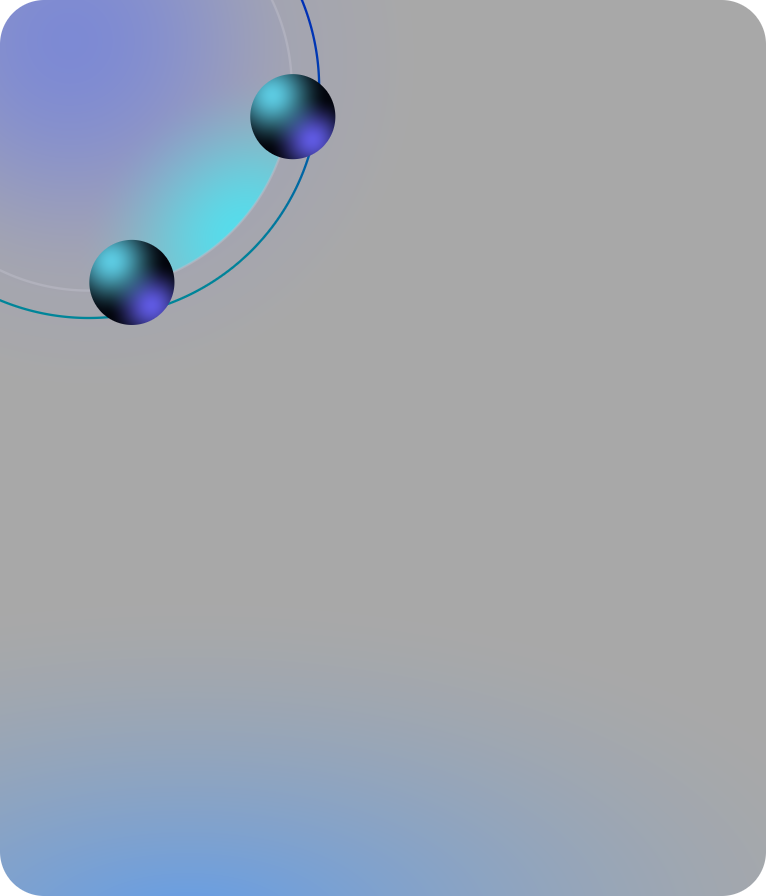
A WebGL 2 fragment shader for this background:

```glsl
#version 300 es
// Grey rounded card with a glowing disc, a thin orbit ring, two glossy spheres and a blue floor glow.
precision highp float;

uniform vec2 u_resolution;
out vec4 outColor;

// Lengths are in canvas heights, measured from the top left corner.
#define CORNER_RADIUS 0.0495
#define DISC_CENTER vec2(0.099, 0.0977)
#define DISC_RADIUS 0.2266
#define RING_RADIUS 0.2572
#define LINE_WIDTH 0.0026
#define SPHERE_MIDPOINT vec2(0.237, 0.2227)
#define SPHERE_OFFSET vec2(0.0898, -0.0925)
#define SPHERE_RADIUS 0.0475
#define FLOOR_CENTER vec2(0.21, 1.03)
#define FLOOR_SIZE vec2(0.80, 0.365)

const vec3 GREY = vec3(0.66);
const vec3 HALO = vec3(0.62, 0.63, 0.73);
const vec3 INDIGO = vec3(0.49, 0.54, 0.83);
const vec3 CYAN = vec3(0.34, 0.86, 0.92);
const vec3 FLOOR_BLUE = vec3(0.385, 0.615, 0.91);
const vec3 RIM = vec3(0.74, 0.74, 0.79);
const vec3 RING_TEAL = vec3(0.0, 0.52, 0.60);
const vec3 RING_BLUE = vec3(0.0, 0.19, 0.71);
const vec3 SPHERE_DARK = vec3(0.01, 0.02, 0.05);
const vec3 SPHERE_CYAN = vec3(0.36, 0.79, 0.88);
const vec3 SPHERE_INDIGO = vec3(0.37, 0.35, 0.88);

// Coverage of a shape from its signed distance
float fill(float dist, float pixel) {
    return clamp(0.5 - dist / pixel, 0.0, 1.0);
}

// Coverage of a line along a zero distance contour
float stroke(float dist, float pixel) {
    return fill(abs(dist) - 0.5 * LINE_WIDTH, pixel);
}

// Soft falloff from one at the centre to zero at unit distance
float glow(vec2 offset) {
    return 1.0 - smoothstep(0.0, 1.0, length(offset));
}

float roundedBox(vec2 p, vec2 halfSize, float radius) {
    vec2 q = abs(p) - halfSize + radius;
    return length(max(q, 0.0)) + min(max(q.x, q.y), 0.0) - radius;
}

// Sphere shading, with q spanning the unit circle
vec3 sphereColor(vec2 q) {
    vec3 color = mix(SPHERE_DARK, SPHERE_INDIGO, glow((q - vec2(0.46, 0.54)) / 1.05));
    return mix(color, SPHERE_CYAN, glow((q + vec2(0.48, 0.50)) / 1.30));
}

void main() {
    float pixel = 1.0 / u_resolution.y;
    vec2 size = vec2(u_resolution.x * pixel, 1.0);
    vec2 p = gl_FragCoord.xy * pixel;
    p.y = 1.0 - p.y;

    // Backdrop with floor glow and halo
    float floorFade = max(1.0 - length((p - FLOOR_CENTER) / FLOOR_SIZE), 0.0);
    vec3 color = mix(GREY, FLOOR_BLUE, pow(floorFade, 1.6));
    float haloFade = max(1.0 - length(p - vec2(0.099, 0.065)) / 0.366, 0.0);
    color = mix(color, HALO, min(1.3 * haloFade, 1.0));

    // Disc lit by an indigo glow and a cyan glow stretched along its rim
    float centerDist = length(p - DISC_CENTER);
    float discDist = centerDist - DISC_RADIUS;
    vec3 disc = mix(color, INDIGO, glow((p - vec2(0.078, 0.0456)) / 0.28));
    vec2 c = p - vec2(0.267, 0.260);
    vec2 alongRim = vec2(c.x - c.y, c.x + c.y) * 0.7071;
    disc = mix(disc, CYAN, glow(alongRim / vec2(0.20, 0.165)));
    color = mix(color, disc, fill(discDist, pixel));
    color = mix(color, RIM, 0.5 * stroke(discDist, pixel));

    // Orbit ring, blue at the top and teal at the bottom
    vec3 ring = mix(RING_BLUE, RING_TEAL, smoothstep(0.0, 0.33, p.y));
    color = mix(color, ring, stroke(centerDist - RING_RADIUS, pixel));

    // Two spheres, mirrored about their midpoint
    for (float side = -1.0; side < 2.0; side += 2.0) {
        vec2 q = p - SPHERE_MIDPOINT - side * SPHERE_OFFSET;
        float coverage = fill(length(q) - SPHERE_RADIUS, pixel);
        color = mix(color, sphereColor(q / SPHERE_RADIUS), coverage);
    }

    // White outside the rounded corners
    float card = fill(roundedBox(p - 0.5 * size, 0.5 * size, CORNER_RADIUS), pixel);
    outColor = vec4(mix(vec3(1.0), color, card), 1.0);
}
```
